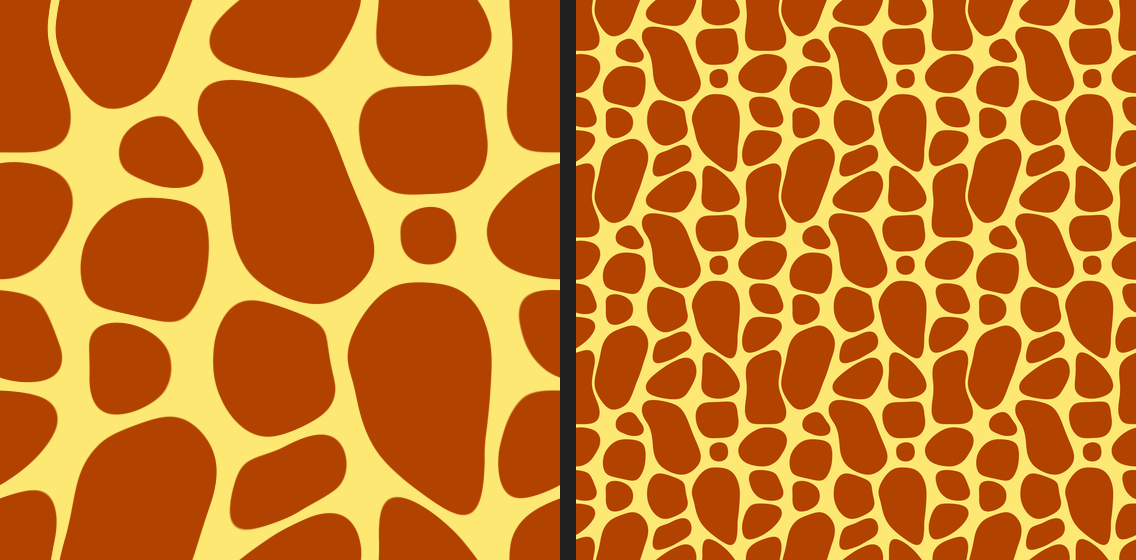
Left, the tile; right, the same tile 3 across and 3 down.
This pattern is drawn by a WebGL 2 fragment shader. Its source:

```glsl
#version 300 es
precision highp float;

uniform vec2 u_resolution;
out vec4 outColor;

const float TAU = 6.283185;
const float CELLS = 4.0;       // spots per side of the tile
const float SHARPNESS = 5.2;   // higher gives squarer spot corners
const float HALF_GAP = 0.025;  // in cell units
const float SOFTNESS = 0.0045; // in cell units
const vec2 TILE_SHIFT = vec2(0.375, 0.777);  // lets the tile edges cut spots squarely
const vec3 SPOT_COLOR = vec3(0.70, 0.26, 0.0);
const vec3 GAP_COLOR = vec3(0.99, 0.91, 0.45);

vec4 hash4(vec2 id) {
    vec4 phase = id.x * vec4(12.9, 39.3, 73.2, 26.7)
               + id.y * vec4(78.2, 11.1, 52.2, 93.9) + vec4(1.3, 4.1, 2.7, 5.9);
    return fract(sin(phase) * 4375.85);
}

float segmentDistance(vec2 p, vec2 halfAxis) {
    float along = dot(p, halfAxis) / dot(halfAxis, halfAxis);
    return length(p - halfAxis * clamp(along, -1.0, 1.0));
}

// Layered sines with whole periods bend the outlines
vec2 bend(vec2 uv) {
    vec2 slow = sin(TAU * (2.0 * uv.yx + vec2(1.0, -1.0) * uv + vec2(0.15, 0.6)));
    vec2 fast = sin(TAU * (4.0 * uv.yx + vec2(-2.0, 3.0) * uv + vec2(0.4, 0.85)));
    return uv + 0.015 * slow + 0.003 * fast;
}

// Distance from p to the spot grown around the core of one cell
float spotDistance(vec2 p, vec2 cell) {
    vec2 id = mod(cell, CELLS);
    vec4 rnd = hash4(id);

    // Each column holds one long spot, the other three crowd together
    float rank = mod(id.y + 2.0 * id.x + floor(id.x * 0.5), CELLS);
    float isLong = 1.0 - step(0.5, rank);
    float crowding = 0.21 * sin(TAU * rank / CELLS);
    float stagger = 0.5 * mod(id.x, 2.0) - 0.25;

    vec2 jitter = (rnd.xy - 0.5) * vec2(0.3, 0.14);
    vec2 center = cell + 0.5 + vec2(0.0, stagger + crowding) + jitter;
    float halfLength = mix(mix(0.03, 0.22, rnd.z), mix(0.44, 0.58, rnd.z), isLong);
    float tilt = (rnd.w - 0.5) * mix(1.8, 0.8, isLong);
    float radius = mix(mix(-0.14, 0.08, rnd.z), mix(0.04, 0.12, rnd.x), isLong);
    return segmentDistance(p - center, halfLength * vec2(sin(tilt), cos(tilt))) - radius;
}

// Rounded distance to the cell border: nearest core against the blend of the rest
float borderDistance(vec2 p) {
    vec2 base = floor(p);
    float nearest = 0.0;
    float others = 0.0;
    for (int y = -2; y <= 2; y++) {
        for (int x = -2; x <= 2; x++) {
            float d = spotDistance(p, base + vec2(x, y));
            float weight = exp(-SHARPNESS * d);
            others += min(weight, nearest);
            nearest = max(weight, nearest);
        }
    }
    return log(nearest / others) / (2.0 * SHARPNESS);
}

void main() {
    vec2 uv = gl_FragCoord.xy / u_resolution + TILE_SHIFT;
    float border = borderDistance(bend(uv) * CELLS);
    float spot = smoothstep(-SOFTNESS, SOFTNESS, border - HALF_GAP);
    outColor = vec4(mix(GAP_COLOR, SPOT_COLOR, spot), 1.0);
}
```
